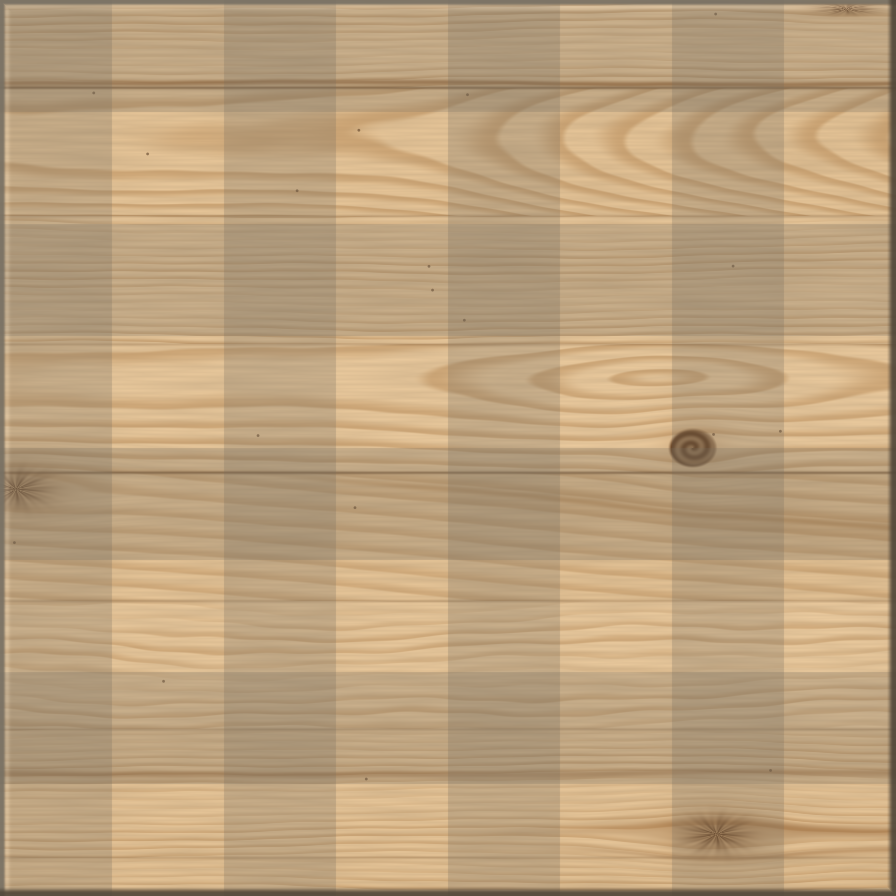
A WebGL 2 fragment shader for this texture:

```glsl
#version 300 es
precision highp float;
uniform vec2 u_resolution;
out vec4 fragColor;

float hash(vec2 c) {
  return fract(sin(dot(c, vec2(127.1, 311.7))) * 43758.5);
}

// Distance to the nearest scattered cell point
float cellular(vec2 q) {
  float nearest = 2.0;
  for (int j = -1; j <= 1; j++)
    for (int i = -1; i <= 1; i++) {
      vec2 cell = floor(q) + vec2(i, j);
      vec2 point = cell + vec2(hash(cell), hash(cell + 37.0));
      nearest = min(nearest, distance(q, point));
    }
  return nearest;
}

float sway(vec2 p, float seed) {
  return 0.5 * sin(p.x * 5.0 + seed * 2.3) + 0.3 * sin(p.x * 11.0 + p.y * 31.0 + seed)
       + 0.12 * sin(p.x * 27.0 - p.y * 70.0) + 0.05 * sin(p.x * 71.0 + p.y * 120.0);
}

// Slow rise into late wood, quick fall after it
float rings(float v) {
  float f = fract(v);
  return smoothstep(0.35, 0.85, f) * (1.0 - smoothstep(0.86, 1.0, f));
}

float band(float d, float width) {
  return exp(-d * d / (width * width));
}

// Grain pattern of one plank
float grain(vec2 p, float plank) {
  float w = sway(p, plank);
  if (plank == 0.0) {
    vec2 d = p - vec2(0.6, 0.153);
    float along = d.x < 0.0 ? 0.16 * tanh(d.x / 0.16) : d.x;
    return 0.75 * rings((along - 34.0 * d.y * d.y) * 14.0 + w * 0.35 + 0.6);
  }
  if (plank == 2.0) {
    vec2 d = p - vec2(0.73, 0.423);
    float r = length(vec2(0.27 * tanh(d.x / 0.27), d.y * 5.2));
    return 0.75 * rings(r * 12.5 + w * 0.3 + 0.2);
  }
  if (plank == 3.0) {
    float slope = p.y - 0.085 * p.x + 0.003 * w;
    return 0.6 * rings(slope * 48.0) + 0.8 * band(slope - 0.504, 0.004) * smoothstep(0.15, 0.5, p.x)
         + 0.3 * band(slope - 0.506, 0.018) * smoothstep(0.3, 0.9, p.x);
  }
  float count = plank == 4.0 ? 68.0 : 112.0;
  float strength = 0.45 + 0.25 * sin(p.y * 83.0 + plank + p.x * 2.0);
  return strength * rings(p.y * count + w * (plank == 4.0 ? 1.0 : 0.6));
}

// Repeating dark stripes, two cells per period
float stripe(float x, float pixel) {
  float d = abs(fract(x * 4.0 + 0.25) - 0.5);
  return 1.0 - smoothstep(0.25 - 3.0 * pixel, 0.25 + 3.0 * pixel, d);
}

void main() {
  vec2 uv = gl_FragCoord.xy / u_resolution;
  vec2 p = vec2(uv.x, 1.0 - uv.y);
  float pixel = 1.0 / min(u_resolution.x, u_resolution.y);
  float row = (p.y - 0.098) / 0.1432;
  float plank = floor(row);

  // Knots: centre and radii; the first is solid, the others fray
  vec4 knots[4] = vec4[4](vec4(0.773, 0.5, 0.027, 0.022), vec4(0.018, 0.546, 0.045, 0.024),
                          vec4(0.8, 0.931, 0.043, 0.023), vec4(0.945, 0.01, 0.035, 0.007));
  vec2 bent = p;
  float knotDark = 0.0;
  float knotHalo = 0.0;
  for (int i = 0; i < 4; i++) {
    vec2 d = p - knots[i].xy;
    vec2 e = d / knots[i].zw;
    float angle = atan(e.y, e.x);
    float r = length(e);
    bent.y -= 0.8 * knots[i].w * d.y / (abs(d.y) + 0.012) * exp(-r * r / 6.0);
    float rays = 0.5 + 0.3 * sin(angle * 9.0 + r * 2.0) + 0.2 * sin(angle * 23.0 - r * 3.0);
    float solid = (1.0 - smoothstep(0.85, 1.05, r)) * (0.78 + 0.2 * sin(r * 13.0 + angle));
    float frayed = exp(-r * r * 1.6) * (0.25 + 0.65 * rays);
    knotDark = max(knotDark, i == 0 ? solid : frayed);
    knotHalo = max(knotHalo, exp(-r * r * 0.6) * (i == 0 ? 0.35 : 0.5));
  }

  // Wood tone, rings and stretched fibres
  float tint = hash(vec2(plank, 4.0)) - 0.5;
  vec3 color = vec3(0.87, 0.745, 0.575) + tint * vec3(0.025, 0.03, 0.035);
  color += 0.012 * sway(p * vec2(0.7, 1.5), plank + 3.0);
  float fibre = cellular(vec2(p.x * 9.0, bent.y * 210.0));
  color *= 1.03 - 0.08 * fibre;
  color = mix(color, vec3(0.7, 0.52, 0.32), clamp(0.62 * grain(bent, plank), 0.0, 0.8));

  // Long resin streaks: height, width, strength
  vec3 streaks[4] = vec3[4](vec3(0.093, 0.003, 0.65), vec3(0.864, 0.004, 0.45),
                            vec3(0.928, 0.005, 0.5), vec3(0.947, 0.003, 0.4));
  for (int i = 0; i < 4; i++) {
    float fade = i < 2 ? 1.0 : smoothstep(0.45, 0.9, p.x);
    float d = bent.y - streaks[i].x + 0.002 * sway(p, float(i));
    color = mix(color, vec3(0.58, 0.39, 0.21), band(d, streaks[i].y) * streaks[i].z * fade);
  }

  // Seams between planks
  float seam = floor(row + 0.5);
  float seamDark = seam == 0.0 || seam == 3.0 ? 0.65 : 0.25;
  color = mix(color, vec3(0.46, 0.33, 0.2), seamDark * band((row - seam) * 0.1432, 0.0014 + 0.3 * pixel));

  color = mix(color, vec3(0.66, 0.45, 0.24), knotHalo * 0.6);
  color = mix(color, vec3(0.34, 0.2, 0.09), knotDark * 0.9);

  // Sparse pores
  vec2 poreCell = floor(p * 26.0);
  vec2 pore = 0.2 + 0.6 * vec2(hash(poreCell + 5.0), hash(poreCell + 9.0));
  float poreDot = 1.0 - smoothstep(0.02, 0.06, distance(fract(p * 26.0), pore));
  color = mix(color, vec3(0.36, 0.25, 0.15), poreDot * 0.6 * step(0.97, hash(poreCell)));

  // Translucent gingham
  vec3 cloth = vec3(0.46, 0.425, 0.37);
  color = mix(color, cloth, 0.27 * stripe(p.x, pixel));
  color = mix(color, cloth, 0.27 * stripe(p.y, pixel));

  // Bevelled rim
  float upper = min(p.x, p.y);
  float lower = min(1.0 - p.x, 1.0 - p.y);
  color += 0.08 * band(upper - 0.008, 0.003);
  color = mix(color, vec3(0.47, 0.44, 0.39), 0.9 * (1.0 - smoothstep(0.003, 0.007, upper)));
  color = mix(color, vec3(0.31, 0.27, 0.22), 0.9 * (1.0 - smoothstep(0.003, 0.011, lower)));
  fragColor = vec4(color, 1.0);
}
```
